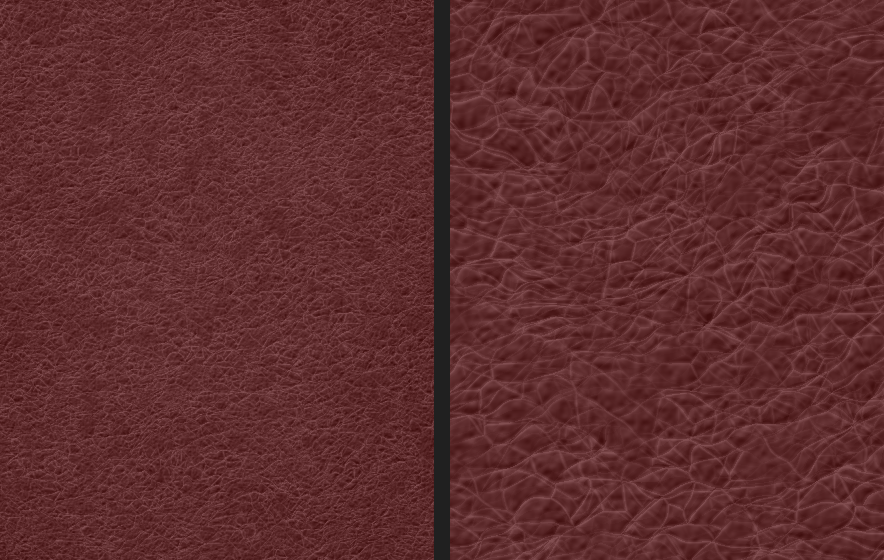
Left, the full canvas; right, a detail of the centre.
A Shadertoy shader for this texture:

```glsl
const vec3 DARK_HIDE = vec3(0.290, 0.093, 0.094);
const vec3 PALE_HIDE = vec3(0.480, 0.280, 0.290);
const float BASE_TONE = 0.23;
const float CREASE_GAIN = 0.54;
const float RELIEF_GAIN = 0.26;
const float GRAIN_GAIN = 0.42;
const float MOTTLE_GAIN = 0.26;
const float CREASE_WIDTH = 0.0011;
const float RELIEF_WIDTH = 0.0036;
const float GRAIN_SCALE = 270.0;
const vec2 LIGHT_DIR = vec2(-0.45, 0.89);

// Crease layers: cell size in canvas heights, direction, strength
const int LAYERS = 5;
const vec2 CELL_SIZE[LAYERS] = vec2[](
    vec2(0.021, 0.0135), vec2(0.0125, 0.0085),
    vec2(0.075, 0.019), vec2(0.080, 0.020), vec2(0.13, 0.036));
const float CELL_ANGLE[LAYERS] = float[](0.0, 0.2, 0.55, -0.62, 0.1);
const float CELL_STRENGTH[LAYERS] = float[](0.95, 0.55, 0.8, 0.8, 0.9);

vec2 hash2(vec2 p) {
    vec3 q = fract(p.xyx * vec3(0.1031, 0.1030, 0.0973));
    q += dot(q, q.yzx + 33.33);
    return fract((q.xx + q.yz) * q.zy);
}

float noise(vec2 p) {
    vec2 i = floor(p);
    vec2 f = fract(p);
    f = f * f * (3.0 - 2.0 * f);
    float low = mix(hash2(i).x, hash2(i + vec2(1, 0)).x, f.x);
    float high = mix(hash2(i + vec2(0, 1)).x, hash2(i + vec2(1, 1)).x, f.x);
    return mix(low, high, f.y);
}

float fbm(vec2 p) {
    float sum = 0.0;
    float gain = 0.5;
    for (int i = 0; i < 4; i++) {
        sum += gain * noise(p);
        p = mat2(1.6, 1.2, -1.2, 1.6) * p + 17.3;
        gain *= 0.5;
    }
    return sum / 0.9375;
}

// Distance to the nearest cell border (x) and direction towards it (yz)
vec3 cellBorder(vec2 p, vec2 size, float seed) {
    vec2 q = p / size + seed;
    vec2 home = floor(q);
    vec2 f = fract(q);
    vec2 nearCell = vec2(0.0);
    vec2 nearPoint = vec2(0.0);
    float best = 100.0;
    for (int y = -1; y <= 1; y++)
    for (int x = -1; x <= 1; x++) {
        vec2 cell = vec2(x, y);
        vec2 r = cell + hash2(home + cell) - f;
        if (dot(r, r) < best) {
            best = dot(r, r);
            nearCell = cell;
            nearPoint = r;
        }
    }
    vec3 border = vec3(100.0, 0.0, 1.0);
    for (int y = -2; y <= 2; y++)
    for (int x = -2; x <= 2; x++) {
        vec2 cell = nearCell + vec2(x, y);
        vec2 r = cell + hash2(home + cell) - f;
        vec2 across = r - nearPoint;
        if (dot(across, across) > 0.0001) {
            vec2 slope = across / size;
            float d = dot(0.5 * (nearPoint + r), across) / length(slope);
            if (d < border.x) border = vec3(d, normalize(slope));
        }
    }
    return border;
}

void mainImage(out vec4 fragColor, in vec2 fragCoord) {
    vec2 p = fragCoord / iResolution.y;
    vec2 uv = fragCoord / iResolution.xy;
    float pixel = 1.0 / iResolution.y;

    // Bend the creases
    vec2 bent = p;
    bent += 0.030 * (vec2(noise(p * 9.0), noise(p * 9.0 + 41.0)) - 0.5);
    bent += 0.006 * (vec2(noise(p * 75.0), noise(p * 75.0 + 23.0)) - 0.5);

    // Crossing creases and the swelling of the hide beside them
    float crease = 0.0;
    float relief = 0.0;
    for (int i = 0; i < LAYERS; i++) {
        float seed = 19.0 * float(i) + 50.0;
        float c = cos(CELL_ANGLE[i]);
        float s = sin(CELL_ANGLE[i]);
        mat2 turn = mat2(c, -s, s, c);
        vec3 border = cellBorder(turn * bent, CELL_SIZE[i], seed);
        vec2 facing = border.yz * turn;
        float patchy = smoothstep(0.15, 0.75, noise(p * 38.0 + seed));
        float strength = CELL_STRENGTH[i] * mix(0.25, 1.0, patchy);
        float line = 1.0 - smoothstep(0.0, CREASE_WIDTH + pixel, border.x);
        crease = max(crease, strength * line);
        relief += strength * dot(facing, LIGHT_DIR) * exp(-border.x / RELIEF_WIDTH);
    }

    // Fine pores lit from the same side
    vec2 pore = p * GRAIN_SCALE;
    float grain = noise(pore) - noise(pore + 0.8 * LIGHT_DIR);
    grain += 0.5 * (noise(pore * 0.45 + 7.0) - 0.5);

    // Broad wear, darker towards the right and the corners
    float mottle = fbm(p * vec2(3.5, 5.5) + 3.0) - 0.5;
    vec2 off = uv - vec2(0.42, 0.52);
    float wear = 0.05 - 0.28 * dot(off, off);

    float tone = BASE_TONE + CREASE_GAIN * crease + RELIEF_GAIN * relief
        + GRAIN_GAIN * grain + MOTTLE_GAIN * mottle + wear;
    vec3 colour = mix(DARK_HIDE, PALE_HIDE, clamp(tone, -0.2, 1.15));
    fragColor = vec4(colour, 1.0);
}
```
